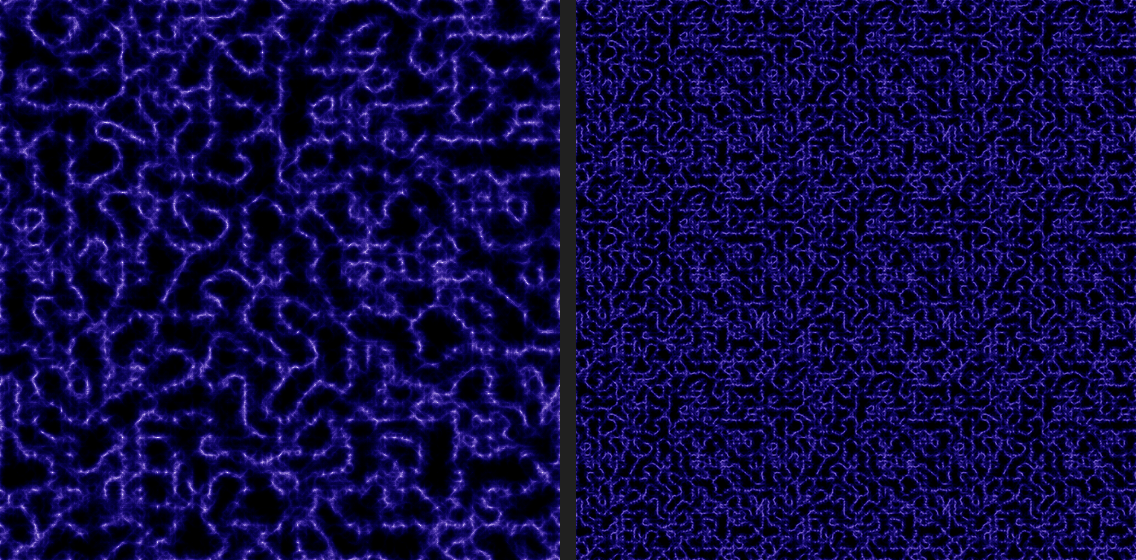
Left: one tile. Right: repeated 3 by 3.
This texture is drawn by a WebGL 2 fragment shader. Its source:

```glsl
#version 300 es
precision highp float;
precision highp int;

uniform vec2 u_resolution;
out vec4 fragColor;

const float CELLS = 16.0;
const int OCTAVES = 5;
const float TAU = 6.2831853;

// Integer hash of a lattice node, from 0 to 1
float hash(ivec2 node, int seed) {
    uint h = uint(node.x) * 1597334677u ^ uint(node.y) * 3812015801u ^ uint(seed) * 2654435769u;
    h = (h ^ (h >> 16)) * 2246822519u;
    h = (h ^ (h >> 13)) * 3266489917u;
    return float((h ^ (h >> 16)) >> 8) / 16777216.0;
}

// Contribution of one node, wrapped to the period
float nodeSlope(vec2 cell, vec2 corner, vec2 local, float period, int seed) {
    ivec2 node = ivec2(mod(cell + corner, period));
    float angle = TAU * hash(node, seed);
    return dot(vec2(cos(angle), sin(angle)), local - corner);
}

float gradientNoise(vec2 p, float period, int seed) {
    vec2 cell = floor(p);
    vec2 f = p - cell;
    vec2 fade = f * f * f * (f * (f * 6.0 - 15.0) + 10.0);
    float a = nodeSlope(cell, vec2(0.0, 0.0), f, period, seed);
    float b = nodeSlope(cell, vec2(1.0, 0.0), f, period, seed);
    float c = nodeSlope(cell, vec2(0.0, 1.0), f, period, seed);
    float d = nodeSlope(cell, vec2(1.0, 1.0), f, period, seed);
    return mix(mix(a, b, fade.x), mix(c, d, fade.x), fade.y);
}

// Folded octaves: creases at every zero crossing
float turbulence(vec2 uv, float cells) {
    float sum = 0.0;
    float amplitude = 1.0;
    float period = cells;
    for (int i = 0; i < OCTAVES; i++) {
        sum += amplitude * abs(gradientNoise(uv * period, period, i + 1));
        period *= 2.0;
        amplitude *= 0.5;
    }
    return sum;
}

// Black through deep blue and violet to white
vec3 electricColor(float glow) {
    return pow(vec3(glow), vec3(2.9, 3.7, 1.0));
}

void main() {
    vec2 uv = gl_FragCoord.xy / u_resolution;
    float ridge = max(1.0 - 1.5 * turbulence(uv, CELLS), 0.0);
    float glow = pow(ridge, 2.1);
    fragColor = vec4(electricColor(glow), 1.0);
}
```
